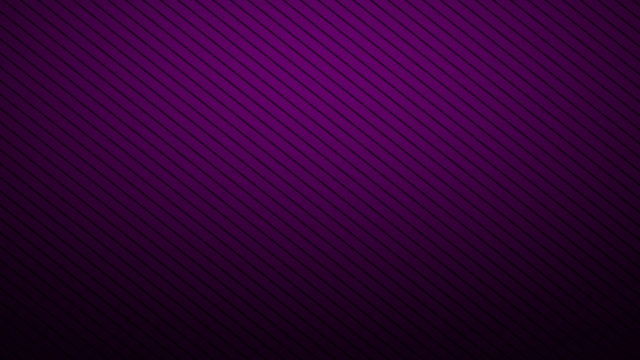
Give the GLSL for this background, as a Shadertoy shader.

```glsl
vec2 hash2(vec2 p) {
    vec3 q = fract(p.xyx * vec3(0.1031, 0.1030, 0.0973));
    q += dot(q, q.yzx + 33.33);
    return fract((q.xx + q.yz) * q.zy);
}

// Distance to the nearest jittered cell point
float cellular(vec2 p) {
    vec2 cell = floor(p), local = fract(p);
    float nearest = 2.0;
    for (int y = -1; y <= 1; y++) {
        for (int x = -1; x <= 1; x++) {
            vec2 offset = vec2(x, y);
            vec2 delta = offset + hash2(cell + offset) - local;
            nearest = min(nearest, dot(delta, delta));
        }
    }
    return sqrt(nearest);
}

// Distance to the nearest diagonal line, in canvas heights
float stripeDistance(vec2 p) {
    float slope = 0.79, spacing = 0.0384;
    float phase = (p.y + slope * p.x - 1.391) / spacing;
    return abs(fract(phase + 0.5) - 0.5) * spacing / length(vec2(slope, 1.0));
}

void mainImage(out vec4 fragColor, in vec2 fragCoord) {
    vec2 p = fragCoord / iResolution.y;
    float aspect = iResolution.x / iResolution.y;
    float pixel = 1.0 / iResolution.y;

    // Wide elliptical glow near the top
    vec2 glowPos = (p - vec2(0.5 * aspect, 0.82)) / vec2(1.0, 0.6);
    float glow = exp(-dot(glowPos, glowPos));
    vec3 color = mix(vec3(0.012, 0.0, 0.016), vec3(0.385, 0.008, 0.405), glow);

    // Fine grain
    color *= 1.0 + 0.12 * (0.5 - cellular(p * 190.0));

    // Dark soft-edged lines
    float edge = max(0.0018, 0.75 * pixel);
    float line = 1.0 - smoothstep(0.0026 - edge, 0.0026 + edge, stripeDistance(p));
    color *= 1.0 - 0.55 * line;

    fragColor = vec4(color, 1.0);
}
```
